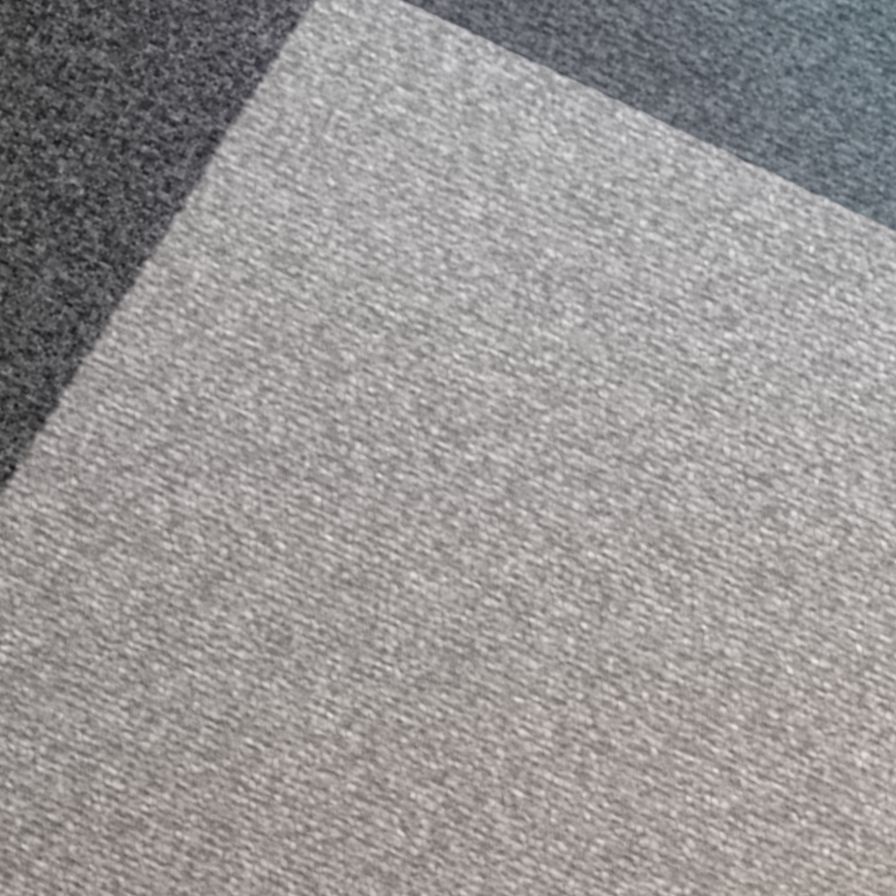
A WebGL 1 fragment shader for this texture:

```glsl
precision highp float;
uniform vec2 u_resolution;

#define ROW_PITCH 0.0106
#define STITCH_LENGTH 0.0115
#define ROW_WOBBLE 0.0040
#define RIDGE_DEPTH 0.072
#define STITCH_CONTRAST 0.12
#define FIBRE_CONTRAST 0.32
#define MOTTLE_CONTRAST 0.025
#define EDGE_FRAY 0.004

float hash(vec2 p) {
    vec3 q = fract(vec3(p.xyx) * 0.1031);
    q += dot(q, q.yzx + 33.33);
    return fract((q.x + q.y) * q.z);
}

float noise(vec2 p) {
    vec2 cell = floor(p);
    vec2 f = fract(p);
    f = f * f * (3.0 - 2.0 * f);
    float low = mix(hash(cell), hash(cell + vec2(1.0, 0.0)), f.x);
    float high = mix(hash(cell + vec2(0.0, 1.0)), hash(cell + vec2(1.0, 1.0)), f.x);
    return mix(low, high, f.y);
}

float fbm(vec2 p) {
    float sum = 0.0;
    float weight = 0.5;
    for (int i = 0; i < 3; i++) {
        sum += weight * noise(p);
        p = p * 2.03 + 17.0;
        weight *= 0.5;
    }
    return sum / 0.875;
}

// Signed distance to the line through a and b, positive on its right side
float sideOfLine(vec2 p, vec2 a, vec2 b) {
    vec2 d = normalize(b - a);
    return dot(p - a, vec2(d.y, -d.x));
}

// Four corner colours blended across the canvas
vec3 cornerBlend(vec2 p, vec3 bottomLeft, vec3 bottomRight, vec3 topLeft, vec3 topRight) {
    return mix(mix(bottomLeft, bottomRight, p.x), mix(topLeft, topRight, p.x), p.y);
}

// Slanted rows of loops, returned as a brightness offset around zero
float weave(vec2 cloth) {
    float wobble = noise(cloth * vec2(75.0, 90.0)) - 0.5;
    float across = (cloth.y + ROW_WOBBLE * wobble) / ROW_PITCH;
    float row = floor(across);
    float drift = 0.7 * noise(cloth * vec2(50.0, 60.0) + 7.0);
    float along = cloth.x / STITCH_LENGTH + drift + 0.45 * fract(across) + hash(vec2(row, 3.0));
    vec2 stitch = vec2(floor(along), row);
    vec2 local = vec2(fract(along), fract(across)) - 0.5;

    float ridge = cos(6.2832 * (local.y - 0.08));
    float loopShape = cos(6.2832 * local.x) * 0.35;
    float cover = smoothstep(0.5, 0.2, abs(local.y)) * smoothstep(0.5, 0.25, abs(local.x));
    float tone = (hash(stitch) - 0.5) * cover;
    return RIDGE_DEPTH * (ridge + loopShape) * (0.75 + 0.6 * (hash(stitch + 41.0) - 0.5) * cover)
         + STITCH_CONTRAST * tone;
}

void main() {
    vec2 p = gl_FragCoord.xy / u_resolution;
    float pixel = 1.0 / min(u_resolution.x, u_resolution.y);

    // Cloth axes: x runs down the rows, y crosses them
    vec2 cloth = vec2(dot(p, vec2(0.906, -0.423)), dot(p, vec2(0.423, 0.906))) + 2.0;
    float threads = weave(cloth);
    float fibres = noise(cloth * vec2(140.0, 230.0)) - 0.5;
    float specks = noise(cloth.yx * 260.0 + 9.0) - 0.5;
    float mottle = fbm(cloth * vec2(30.0, 48.0)) - 0.5;

    // Pale panel, warm below and cool above
    vec3 pale = cornerBlend(p, vec3(0.585, 0.56, 0.55), vec3(0.675, 0.64, 0.62),
                            vec3(0.635, 0.625, 0.625), vec3(0.685, 0.695, 0.71));
    pale += 0.02 * exp(-9.0 * dot(p - vec2(0.5, 0.85), p - vec2(0.5, 0.85)));
    float relief = mix(1.05, 0.75, smoothstep(0.35, 0.95, p.y));
    pale += relief * threads + FIBRE_CONTRAST * (0.62 * fibres + 0.3 * specks)
          + MOTTLE_CONTRAST * mottle;

    // Charcoal panel at the upper left, grainy rather than ribbed
    vec3 charcoal = mix(vec3(0.29, 0.285, 0.29), vec3(0.35, 0.345, 0.37),
                        smoothstep(0.0, 0.35, p.x));
    charcoal += 0.4 * threads + 0.20 * fibres + 0.20 * specks + 0.04 * mottle;
    charcoal += 0.10 * smoothstep(0.60, 0.95, noise(cloth * 160.0 + 31.0));

    // Slate panel at the upper right, slightly bluer toward the corner
    vec3 slate = mix(vec3(0.385, 0.39, 0.42), vec3(0.44, 0.465, 0.495),
                     smoothstep(0.45, 1.0, p.x));
    slate += vec3(-0.025, 0.005, 0.005) * smoothstep(1.6, 2.0, p.x + p.y);
    slate += 0.6 * threads + 0.18 * fibres + 0.12 * specks + 0.03 * mottle;

    // Seams between the panels
    float fray = EDGE_FRAY * (noise(p * 95.0) - 0.5);
    float leftSeam = sideOfLine(p, vec2(0.0, 0.447), vec2(0.349, 1.0)) + fray;
    float rightSeam = sideOfLine(p, vec2(0.449, 1.0), vec2(1.0, 0.742)) + 0.5 * fray;
    float leftSoft = 0.004 + pixel;
    float rightSoft = 0.001 + pixel;

    vec3 color = mix(charcoal, pale, smoothstep(-leftSoft, leftSoft, leftSeam));
    color = mix(slate, color, smoothstep(-rightSoft, rightSoft, rightSeam));
    gl_FragColor = vec4(clamp(color, 0.0, 1.0), 1.0);
}
```
